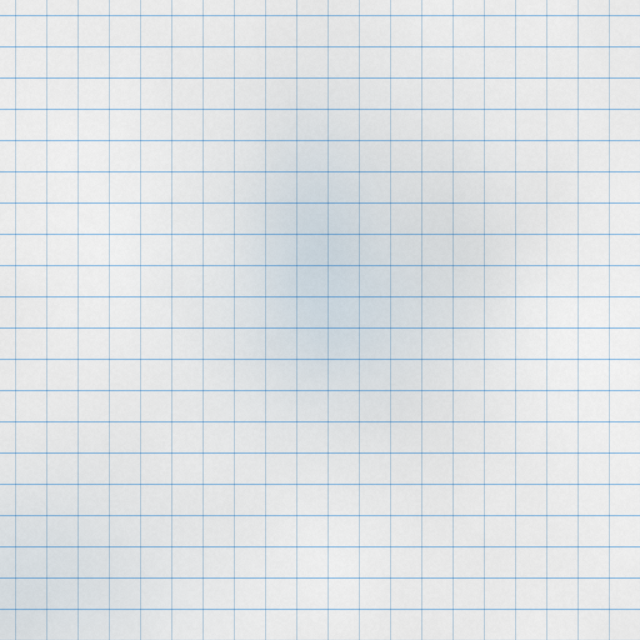
A three.js fragment shader for this pattern:

```glsl
// Squared writing paper: crisp blue rules across, paler rules down, on pale grey
// stock. Lines come from repeated distances; soft blobs warped by noise make the
// bluish stains, and layered value noise makes the clouding and fine grain.

varying vec2 vUv;

const float CELLS = 20.48;            // squares across and down the canvas
const float ROW_REACH = 0.046;        // soft edges of the rules, in squares
const float COLUMN_REACH = 0.041;
const float GRAIN_SCALE = 512.0;      // specks across the canvas

const vec3 PAPER = vec3(0.930, 0.930, 0.929);
const vec3 ROW_INK = vec3(0.61, 0.795, 0.95);
const vec3 COLUMN_INK = vec3(0.785, 0.868, 0.93);
const vec3 GREY_LOSS = vec3(0.074, 0.062, 0.055);
const vec3 BLUE_LOSS = vec3(0.066, 0.034, 0.010);

float hash(vec2 p) {
  vec3 q = fract(p.xyx * 0.1031);
  q += dot(q, q.yzx + 33.33);
  return fract((q.x + q.y) * q.z);
}

float valueNoise(vec2 p) {
  vec2 cell = floor(p);
  vec2 f = fract(p);
  f = f * f * (3.0 - 2.0 * f);
  float low = mix(hash(cell), hash(cell + vec2(1.0, 0.0)), f.x);
  float high = mix(hash(cell + vec2(0.0, 1.0)), hash(cell + 1.0), f.x);
  return mix(low, high, f.y);
}

// Layered noise centred on zero
float clouds(vec2 p) {
  float sum = 0.0;
  float amplitude = 0.5;
  for (int i = 0; i < 4; i++) {
    sum += amplitude * (valueNoise(p) - 0.5);
    p = p * 2.03 + 17.3;
    amplitude *= 0.5;
  }
  return sum;
}

float blob(vec2 p, vec2 center, vec2 radius) {
  vec2 q = (p - center) / radius;
  return exp(-dot(q, q));
}

// Coverage of a rule through the middle of every square
float rule(float coordinate, float reach) {
  float d = abs(fract(coordinate) - 0.5);
  return 1.0 - smoothstep(0.0, reach, d);
}

vec3 stainedPaper(vec2 uv) {
  vec2 warp = vec2(clouds(uv * 5.0 + 3.7), clouds(uv * 5.0 + 41.2));
  vec2 p = uv + 0.06 * warp;

  // Wide grey shadow and the bluer heart of each stain
  float corner = blob(p, vec2(0.02, 0.09), vec2(0.25, 0.16));
  float grey = 1.05 * blob(p, vec2(0.52, 0.56), vec2(0.23, 0.29))
             + 0.55 * blob(p, vec2(0.72, 0.62), vec2(0.09, 0.17))
             + 0.85 * corner;
  float blue = 0.72 * blob(p, vec2(0.49, 0.64), vec2(0.085, 0.16))
             + 0.62 * blob(p, vec2(0.53, 0.51), vec2(0.15, 0.13))
             + 0.42 * corner;

  // Brighter patches near the sides and the foot
  float light = blob(p, vec2(0.16, 0.66), vec2(0.16, 0.20))
              + blob(p, vec2(0.97, 0.40), vec2(0.15, 0.28))
              + 0.8 * blob(p, vec2(0.50, 0.10), vec2(0.14, 0.10));

  float shade = 0.026 * (light - 0.6) + 0.045 * clouds(uv * 6.0 + 9.0);
  return PAPER + shade - min(grey, 1.0) * GREY_LOSS - min(blue, 1.0) * BLUE_LOSS;
}

float grain(vec2 uv) {
  float fine = valueNoise(uv * GRAIN_SCALE + 0.5) - 0.5;
  float coarse = valueNoise(uv * GRAIN_SCALE * 0.45 + 61.0) - 0.5;
  return 0.016 * fine + 0.014 * coarse;
}

void main() {
  // Squares are counted from the upper left corner
  vec2 grid = vec2(vUv.x, 1.0 - vUv.y) * CELLS;
  vec3 color = stainedPaper(vUv) + grain(vUv);

  // Ink multiplies the paper, with slight variation in strength
  float strength = 0.98 + 0.08 * clouds(vUv * 40.0);
  color *= mix(vec3(1.0), COLUMN_INK, rule(grid.x, COLUMN_REACH) * strength);
  color *= mix(vec3(1.0), ROW_INK, rule(grid.y, ROW_REACH) * strength);

  gl_FragColor = vec4(clamp(color, 0.0, 1.0), 1.0);
}
```
